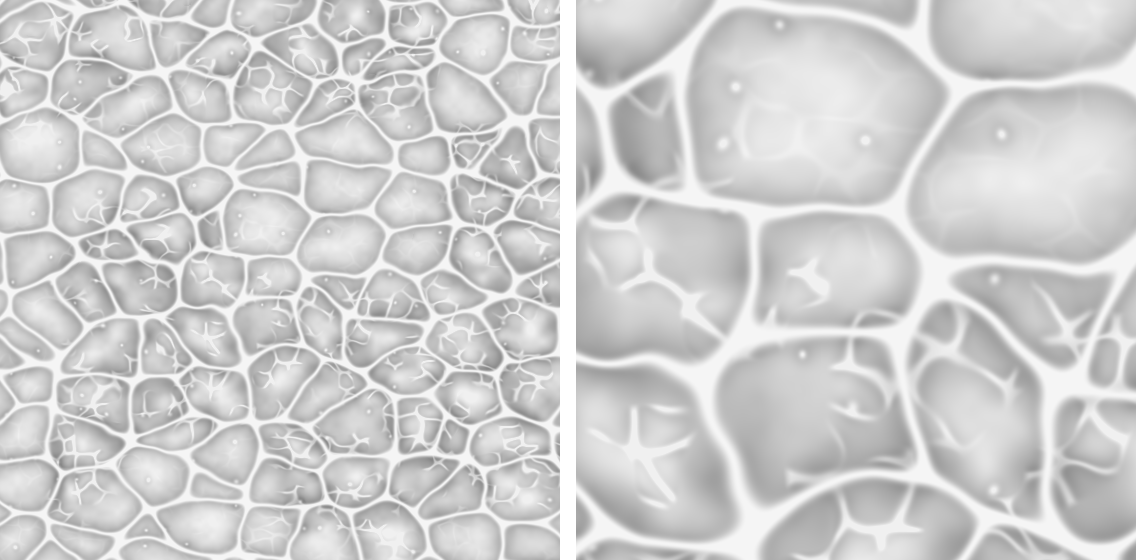
Left, the full canvas; right, a detail of the centre.
A three.js fragment shader for this texture:

```glsl
varying vec2 vUv;

float hash(vec2 p) {
  return fract(sin(dot(p, vec2(127.1, 311.7))) * 43758.5453);
}

vec2 hash2(vec2 p) {
  return vec2(hash(p), hash(p + 57.3));
}

float noise(vec2 p) {
  vec2 i = floor(p), f = fract(p);
  f = f * f * (3.0 - 2.0 * f);
  return mix(mix(hash(i), hash(i + vec2(1.0, 0.0)), f.x),
             mix(hash(i + vec2(0.0, 1.0)), hash(i + vec2(1.0)), f.x), f.y);
}

vec2 warp(vec2 p) {
  return vec2(noise(p), noise(p + 31.7)) - 0.5;
}

// Cell centre relative to p in xy, growth weight in z
vec3 site(vec2 cell, vec2 p, float spread) {
  vec2 centre = cell + 0.5 + 0.85 * (hash2(cell) - 0.5);
  return vec3(centre - p, spread * hash(cell + 19.1));
}

// Rounded distance to the nearest wall of a weighted Voronoi diagram
float wallDistance(vec2 p, float spread) {
  vec2 base = floor(p), home = base;
  vec3 nearest = vec3(0.0);
  float best = 1e3;
  for (int y = -2; y <= 2; y++) {
    for (int x = -2; x <= 2; x++) {
      vec2 cell = base + vec2(float(x), float(y));
      vec3 s = site(cell, p, spread);
      float power = dot(s.xy, s.xy) - s.z;
      if (power < best) {
        best = power;
        nearest = s;
        home = cell;
      }
    }
  }
  float sum = 1e-6;
  for (int y = -2; y <= 2; y++) {
    for (int x = -2; x <= 2; x++) {
      vec2 cell = home + vec2(float(x), float(y));
      if (x != 0 || y != 0) {
        vec3 s = site(cell, p, spread);
        float power = dot(s.xy, s.xy) - s.z;
        float d = (power - best) / (2.0 * max(length(s.xy - nearest.xy), 0.05));
        sum += exp(-17.0 * max(d, 0.0));
      }
    }
  }
  return max(-log(sum) / 17.0, 0.0);
}

// Bright dot in x, dark halo in y
vec2 speckles(vec2 uv, float density) {
  vec2 p = uv * 25.0, cell = floor(p);
  vec2 offset = fract(p) - 0.5 - 0.4 * (hash2(cell + 7.0) - 0.5);
  float r = length(offset) / 25.0;
  float present = step(hash(cell + 83.0), density);
  float size = mix(0.0025, 0.0042, hash(cell + 11.0));
  return present * vec2(exp(-r * r / (size * size)), exp(-r * r / 0.00006));
}

void main() {
  vec2 uv = vUv;
  vec2 bent = uv + 0.022 * warp(uv * 13.0) + 0.006 * warp(uv * 38.0);

  // Large cells, pale in the middle and dark beside the walls
  float wall = 0.1 * wallDistance(bent * vec2(9.0, 11.5), 0.42);
  float tone = 0.61 + 0.34 * (1.0 - exp(-wall / 0.021));

  // Mottled patches
  float busy = smoothstep(0.42, 0.68, noise(uv * 7.0 + 4.0));
  float mottle = noise(bent * 38.0) - 0.5;
  tone += mottle * mix(0.06, 0.2, busy) - 0.05 * busy;
  tone += 0.07 * (noise(uv * 17.0 + 9.0) - 0.5);
  tone += 0.03 * (noise(uv * 95.0) - 0.5);

  // Broken filaments inside the busy cells
  vec2 curled = bent + 0.012 * warp(uv * 45.0 + 3.0);
  float thread = 0.034 * wallDistance(curled * vec2(27.0, 32.0), 0.3);
  float pieces = smoothstep(0.42, 0.62, noise(uv * 34.0 + 15.0)) * mix(0.1, 1.0, busy);
  tone -= 0.07 * pieces * exp(-thread * thread / 0.00008);
  tone += 0.24 * pieces * exp(-thread * thread / 0.000007);

  // Scattered speckles
  vec2 dots = speckles(uv + 0.01 * warp(uv * 20.0), 0.1 + 0.25 * noise(uv * 6.0 + 21.0));
  tone += 0.25 * dots.x - 0.1 * dots.y;

  // Soft white walls
  tone = clamp(tone, 0.52, 0.94);
  tone = mix(tone, 0.96, exp(-wall * wall / 0.000017));
  gl_FragColor = vec4(vec3(tone), 1.0);
}
```
